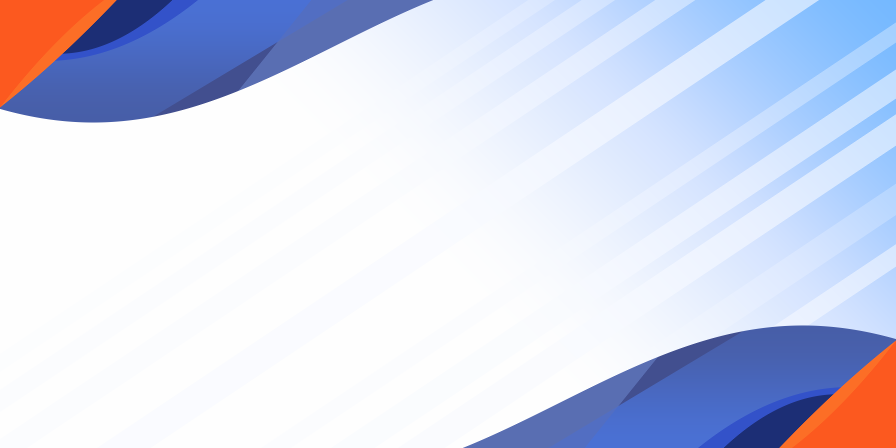
A Shadertoy shader for this background:

```glsl
// Pale blue diagonal light streaks on white, with blue and orange wave ribbons in two opposite corners.

// Coverage of the region where d > 0, softened over one pixel.
float cover(float d) {
    return clamp(0.5 + d * iResolution.y, 0.0, 1.0);
}

// White canvas turning sky blue to the upper right, crossed by light bands.
vec3 skyStreaks(vec2 p) {
    float depth = 1.0 - p.y;
    float glow = (p.x - depth - 0.39) / 1.61;
    vec3 sky = mix(vec3(0.995), vec3(0.77, 0.85, 1.0), smoothstep(0.0, 0.75, glow));
    sky = mix(sky, vec3(0.45, 0.72, 1.0), smoothstep(0.45, 1.05, glow));

    // Each band: start and end across the slant, then strength.
    const vec3 bands[9] = vec3[9](
        vec3(0.79, 0.83, 0.25), vec3(0.87, 0.92, 0.35), vec3(0.98, 1.04, 0.45),
        vec3(1.145, 1.225, 0.62), vec3(1.39, 1.435, 0.35), vec3(1.495, 1.56, 0.55),
        vec3(1.595, 1.665, 0.60), vec3(1.75, 1.82, 0.25), vec3(1.885, 1.935, 0.55));
    float across = depth + 0.67 * p.x;
    for (int i = 0; i < 9; i++) {
        float inside = cover(across - bands[i].x) * cover(bands[i].y - across);
        sky = mix(sky, vec3(0.97, 0.98, 1.0), inside * bands[i].z);
    }
    return sky;
}

// Corner ornament; q.x runs along the canvas edge, q.y is the depth from it.
vec3 cornerRibbon(vec3 base, vec2 q) {
    float wave = 0.1015 + 0.172 * cos(2.9 * (q.x - 0.208)) - q.y;
    float body = cover(wave) * cover(1.1 - q.x);

    // Two crossing folds split the ribbon into four tones.
    float fold = cover(q.x + 0.805 * q.y - 0.695);
    float under = cover(q.y - 0.6 * (0.776 - q.x));
    vec3 blue = mix(vec3(0.29, 0.44, 0.83), vec3(0.28, 0.37, 0.66), smoothstep(0.0, 0.27, q.y));
    vec3 left = mix(blue, vec3(0.26, 0.31, 0.56), under);
    vec3 right = mix(vec3(0.32, 0.43, 0.76), vec3(0.35, 0.43, 0.70), under);
    vec3 col = mix(base, mix(left, right, fold), body);

    // Bright rim and navy pocket.
    float rim = 0.136 - 0.136 * pow(abs(q.x - 0.104) / 0.338, 2.0) - q.y;
    float pocket = 0.12 - 0.12 * pow(abs(q.x - 0.13) / 0.255, 2.0) - q.y;
    col = mix(col, vec3(0.20, 0.32, 0.79), cover(rim));
    col = mix(col, vec3(0.11, 0.18, 0.46), cover(pocket));

    // Orange tip with a lighter facet along its outer edge.
    float tip = 0.24 - 0.92 * q.x + 0.5 * q.x * (0.26 - q.x) - q.y;
    float facet = 0.24 - 1.3 * q.x + 1.15 * q.x * q.x - q.y;
    vec3 orange = mix(vec3(0.99, 0.43, 0.15), vec3(0.99, 0.35, 0.12), cover(facet));
    return mix(col, orange, cover(tip) * cover(0.3 - q.x));
}

void mainImage(out vec4 fragColor, in vec2 fragCoord) {
    vec2 p = fragCoord / iResolution.xy * vec2(2.0, 1.0);
    vec3 col = skyStreaks(p);
    col = cornerRibbon(col, vec2(p.x, 1.0 - p.y));
    col = cornerRibbon(col, vec2(2.0 - p.x, p.y));
    fragColor = vec4(col, 1.0);
}
```
